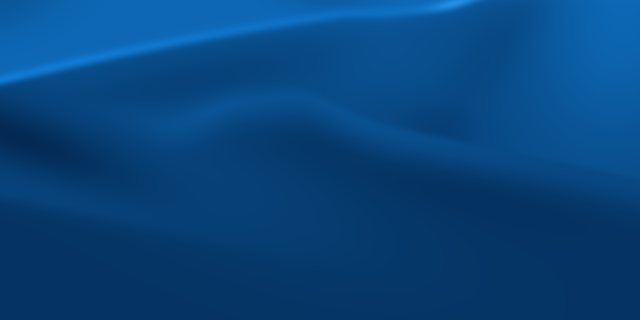
Reproduce this background procedurally as a Shadertoy shader.

```glsl
// Folds of dark blue cloth, lit softly from above.
// Three ridge curves split the sheet; each side gets a scalar light level
// made of soft ellipses, and that level is turned into a blue at the end.

// Soft tilted ellipse: 1 at the centre, fading to 0.
float blob(vec2 p, vec2 centre, vec2 radius, float tilt) {
    vec2 d = p - centre;
    float c = cos(tilt), s = sin(tilt);
    d = vec2(c * d.x + s * d.y, c * d.y - s * d.x) / radius;
    return exp(-dot(d, d));
}

float bell(float x, float width) {
    return exp(-x * x / (width * width));
}

// Heights of the ridges, in units of the canvas height.
float upperRidge(float x) {
    return 0.747 + 0.25 * x - 0.05 * x * x
         - 0.018 * smoothstep(1.05, 1.25, x) + 0.03 * smoothstep(1.38, 1.55, x);
}

float middleRidge(float x) {
    return 0.44 + 0.21 * (2.0 - x) + 0.055 * bell(x - 0.95, 0.16)
         - 0.11 * (1.0 - smoothstep(0.48, 0.78, x));
}

float lowerRidge(float x) {
    return 0.41 - 0.215 * x;
}

// Bright cloth behind the upper ridge.
float backLight(vec2 p) {
    return 0.88 - 0.27 * blob(p, vec2(0.0, 1.0), vec2(0.22, 0.1), 0.3)
         - 0.22 * blob(p, vec2(1.03, 1.02), vec2(0.14, 0.05), 0.0);
}

// Valley between the upper and middle ridges, opening to the right.
float valleyLight(vec2 p) {
    float light = 0.43;
    light += 0.42 * blob(p, vec2(1.95, 0.93), vec2(0.27, 0.36), -0.25);
    light += 0.10 * blob(p, vec2(1.2, 0.84), vec2(0.2, 0.15), 0.0);
    light -= 0.14 * blob(p, vec2(0.6, 0.75), vec2(0.45, 0.08), 0.2);
    light -= 0.14 * blob(p, vec2(1.36, 0.60), vec2(0.17, 0.08), -0.25);
    light -= 0.10 * blob(p, vec2(1.58, 0.88), vec2(0.4, 0.08), 0.95);
    return light;
}

// Front cloth, falling into shade below the middle ridge.
float frontLight(vec2 p) {
    float depth = middleRidge(p.x) - p.y;
    float crest = mix(0.16, 0.44, smoothstep(0.3, 0.75, p.x))
                - 0.14 * smoothstep(1.0, 1.9, p.x);
    float light = 0.08 + crest * bell(depth - 0.015, 0.085);
    light += 0.19 * blob(p, vec2(0.65, 0.47), vec2(0.6, 0.2), -0.4);
    light -= 0.06 * blob(p, vec2(1.4, 0.43), vec2(0.45, 0.09), -0.25);

    // Faint fold at the lower left, with the shadow above it.
    float above = p.y - lowerRidge(p.x);
    float width = above > 0.0 ? 0.11 : 0.04;
    light += 0.22 * bell(above, width) * bell(p.x, 0.65);
    light -= 0.24 * blob(p, vec2(0.08, 0.56), vec2(0.34, 0.075), -0.38);
    return light;
}

void mainImage(out vec4 fragColor, in vec2 fragCoord) {
    vec2 p = fragCoord / iResolution.y;
    p.x *= 2.0 * iResolution.y / iResolution.x;

    // Valley against the back cloth, with light spilling below the edge.
    float rise = p.y - upperRidge(p.x);
    float spill = 0.22 * exp(-max(-rise, 0.0) / 0.045) * smoothstep(0.0, 0.9, p.x);
    float light = mix(valleyLight(p) + spill, backLight(p),
                      smoothstep(-0.03, 0.006, rise));
    float rim = mix(0.32, 0.16, smoothstep(0.0, 1.1, p.x));
    light += rim * bell(rise, 0.018);

    // Front cloth; its edge is blurrier toward the left.
    float blur = mix(0.06, 0.014, smoothstep(0.4, 1.2, p.x));
    float cover = smoothstep(-blur, blur, middleRidge(p.x) - p.y);
    cover *= 1.0 - smoothstep(-0.035, 0.0, rise);
    light = mix(light, frontLight(p), cover);

    // Small glint where the upper ridge leaves the canvas.
    float glint = blob(p, vec2(1.42, 0.99), vec2(0.075, 0.016), 0.25);
    light += 0.35 * glint;

    vec3 shade = vec3(0.015, 0.185, 0.36);
    vec3 bright = vec3(0.055, 0.435, 0.755);
    vec3 color = mix(shade, bright, light) + vec3(0.07, 0.03, 0.0) * glint;
    fragColor = vec4(clamp(color, 0.0, 1.0), 1.0);
}
```
